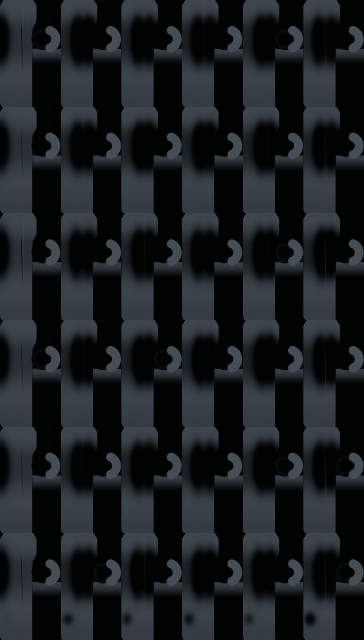
A WebGL 2 fragment shader for this pattern:

```glsl
#version 300 es
precision highp float;
// Draws a grid of worn slate strips with dark hollows, hooked arcs and fading blocks.
uniform vec2 u_resolution;
out vec4 outColor;

const vec2 REPEATS = vec2(6.0, 6.0);
const vec2 CELL = vec2(73.0, 128.0);       // cell size in design units, y down
const vec3 BLACK = vec3(0.0, 0.006, 0.008);
const vec3 SLATE = vec3(0.238, 0.265, 0.292);
const vec3 ARC_COLOR = vec3(0.27, 0.302, 0.333);
const float STRIP_WIDE = 44.0;
const float STRIP_NARROW = 39.0;
const vec2 HOLE_CENTER = vec2(51.0, 47.0);
const float HOLE_RADIUS = 13.0;
const vec2 ARC_CENTER = vec2(56.0, 47.0);
const float ARC_RADIUS = 11.2;
const float ARC_HALF_WIDTH = 5.4;
const float ARC_HALF_ANGLE = 1.2;
const float BLOCK_TOP = 58.5;
const float BLOCK_FADE = 79.0;
const float SCRATCH_X = 26.5;

float hash(vec2 p) {
  vec3 q = fract(vec3(p.xyx) * 0.1031);
  q += dot(q, q.yzx + 33.33);
  return fract((q.x + q.y) * q.z);
}

float fill(float d, float aa) {
  return 1.0 - smoothstep(-0.5 * aa, 0.5 * aa, d);
}

// Soft elliptical spot, 1 at the center
float spot(vec2 p, vec2 center, vec2 radius) {
  vec2 q = (p - center) / radius;
  return exp(-dot(q, q));
}

// Strip with bevelled corners, narrower below its head
float stripDistance(vec2 p) {
  float right = mix(STRIP_WIDE, STRIP_NARROW, smoothstep(24.0, 36.0, p.y));
  float d = max(-p.x, p.x - right);
  float topBevel = max(4.0 - p.x, p.x - 40.0) - 0.6 * p.y;
  float footBevel = 2.0 - p.x - 0.5 * (CELL.y - p.y);
  return max(d, max(topBevel, footBevel));
}

// Round-capped arc opening to the left
float arcDistance(vec2 p) {
  vec2 q = p - ARC_CENTER;
  float a = clamp(atan(q.y, q.x), -ARC_HALF_ANGLE, ARC_HALF_ANGLE);
  return length(q - ARC_RADIUS * vec2(cos(a), sin(a))) - ARC_HALF_WIDTH;
}

// Brightness of the strip with its hollows, which differ per cell
float stripTone(vec2 p, vec2 id) {
  float seed = hash(id + 3.7);
  float shift = (seed - 0.5) * 5.0;
  float first = step(id.x, 0.5);
  float band = smoothstep(4.0, 40.0, p.y) * (1.0 - smoothstep(54.0, 101.0, p.y));
  float side = mix(0.55, 0.92, smoothstep(4.0, 32.0, p.x + shift));
  float lobes = spot(p, vec2(20.0 + shift, 47.0), vec2(7.0, 28.0))
              + spot(p, vec2(34.0, 45.0), vec2(6.0, 27.0)) * (0.6 + 0.4 * seed);
  float dark = band * side + 0.8 * lobes;
  float edgeDark = 1.1 * spot(p, vec2(1.0, 46.0), vec2(9.0, 30.0)) + 0.4 * band;
  dark = mix(dark, edgeDark, first);

  // Smudges near the foot of the last row
  float lastRow = step(REPEATS.y - 1.5, id.y);
  dark += lastRow * hash(id + 8.1) * spot(p, vec2(8.0 + shift, 103.0), vec2(8.0, 9.0));
  return (1.0 - smoothstep(0.0, 1.05, dark)) * mix(0.86, 1.0, smoothstep(128.0, 85.0, p.y));
}

// Signed vertical wear: fine streaks plus one longer scratch
float wear(vec2 p, vec2 id) {
  float seed = hash(id + 5.3);
  float waves = sin(p.x * 1.7 + seed * 40.0) * sin(p.x * 0.63 + seed * 17.0);
  float streak = smoothstep(0.75, 1.0, waves) * spot(p, vec2(30.0, 40.0), vec2(14.0, 30.0));
  float lastColumn = step(REPEATS.x - 1.5, id.x);
  float outerColumn = max(lastColumn, step(id.x, 0.5));
  float lineX = SCRATCH_X + 0.02 * (p.y - 60.0);
  float scratch = fill(abs(p.x - lineX) - 0.4, 1.6)
                * smoothstep(22.0, 42.0, p.y) * (1.0 - smoothstep(60.0, 95.0, p.y));
  return streak * (seed - 0.4) * 0.3
       + scratch * outerColumn * mix(-0.7, 0.55, lastColumn) * (0.35 + 0.65 * seed);
}

void main() {
  vec2 uv = gl_FragCoord.xy / u_resolution;
  vec2 grid = vec2(uv.x, 1.0 - uv.y) * REPEATS;
  vec2 id = floor(grid);
  vec2 p = fract(grid) * CELL;
  float aa = 1.2 * CELL.y * REPEATS.y / u_resolution.y;

  // Strip, cut by the round hole
  float holeDistance = length(p - HOLE_CENTER) - HOLE_RADIUS;
  float strip = fill(max(stripDistance(p), -holeDistance), aa);
  float grain = 1.0 + 0.035 * (hash(floor(p * 0.7) + id * 91.0) - 0.5);
  float tone = clamp(stripTone(p, id) + wear(p, id), 0.0, 1.1) * grain;
  vec3 color = mix(BLACK, SLATE * tone + BLACK, strip);

  // Block below the hole, fading downward
  float block = max(max(STRIP_NARROW - p.x, BLOCK_TOP - p.y), -holeDistance);
  float fade = 1.0 - smoothstep(BLOCK_TOP + 2.0, BLOCK_FADE, p.y);
  color = mix(color, SLATE * 0.86 * fade * grain + BLACK, fill(block, aa));

  // Faint ring left in some holes, then the bright arc
  float ring = fill(abs(holeDistance + 3.0) - 2.0, 3.0) * step(0.65, hash(id + 1.9));
  color += SLATE * 0.12 * ring;
  color = mix(color, ARC_COLOR * grain, fill(arcDistance(p), aa));
  outColor = vec4(color, 1.0);
}
```
